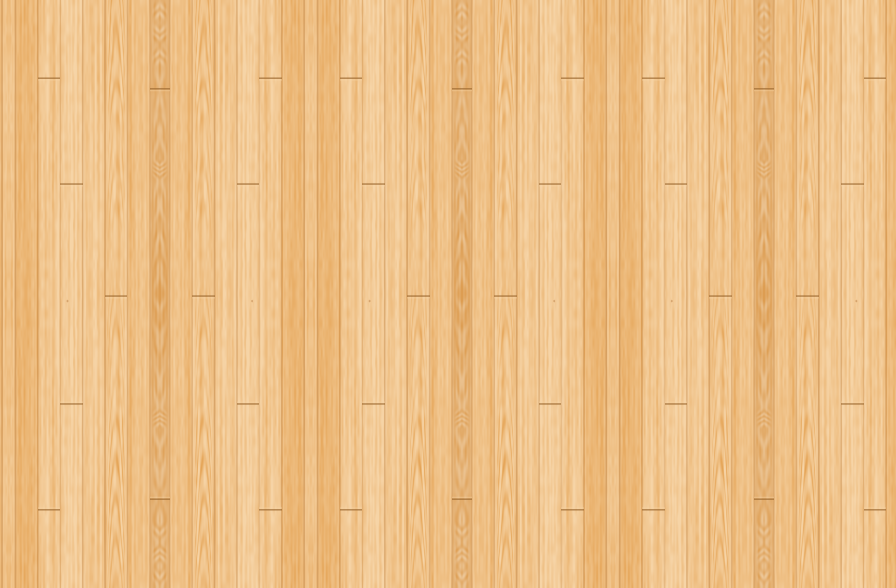
A Shadertoy shader for this texture:

```glsl
float hash(vec2 p) {
    vec3 q = fract(p.xyx * vec3(0.1031, 0.1030, 0.0973));
    q += dot(q, q.yzx + 33.33);
    return fract((q.x + q.y) * q.z);
}

float noise(vec2 p) {
    vec2 cell = floor(p), f = fract(p);
    f = f * f * (3.0 - 2.0 * f);
    return mix(mix(hash(cell), hash(cell + vec2(1, 0)), f.x),
               mix(hash(cell + vec2(0, 1)), hash(cell + vec2(1, 1)), f.x), f.y);
}

// Antialiased coverage of a line, from the distance to its centre
float line(float dist, float halfWidth, float pixel) {
    return clamp((halfWidth - dist) / pixel + 0.5, 0.0, 1.0);
}

void mainImage(out vec4 fragColor, in vec2 fragCoord) {
    const float pitch = 0.0381, halfPeriod = 0.2569;
    float plankTone[9] = float[](0.32, 0.50, 0.68, 0.75, 0.88, 0.70, 0.22, 0.46, 0.46);
    float seamAlpha[8] = float[](0.0, 0.40, 0.45, 0.60, 0.50, 0.32, 0.50, 0.60);
    float jointHeight[8] = float[](0.349, 9.0, 9.0, 9.0, 0.187, 0.367, 9.0, 9.0);

    float pixel = 1.0 / iResolution.y;
    vec2 p = fragCoord * pixel;

    // Mirrored repeat across, counted out from the narrow centre plank
    float d = abs(mod(p.x - 0.2718 + halfPeriod, 2.0 * halfPeriod) - halfPeriod);
    float q = d / pitch + 0.557;
    int plank = int(q);
    float id = float(plank), across = fract(q), s = across - 0.5;
    float v = abs(p.y - 0.5);

    // Plank tone, blended over one pixel at the edge
    float blend = clamp((across - 1.0) * pitch / pixel + 1.0, 0.0, 1.0);
    float tone = 0.04 + mix(plankTone[plank], plankTone[plank + 1], blend);
    tone += 0.2 * s * cos(id * 2.0);
    if (plank > 5) tone += 0.06 * smoothstep(0.53, 0.54, p.y) - 0.03;

    // Full-length streaks, long fibres and fine pores
    vec2 g = vec2(d, v + id * 7.3);
    tone += 0.36 * (noise(vec2(d * 260.0, id)) - 0.5);
    tone += 0.34 * (noise(g * vec2(200.0, 2.0)) - 0.5);
    tone += 0.56 * (noise(g * vec2(330.0, 7.0)) - 0.5);
    tone += 0.36 * (noise(g * vec2(340.0, 60.0)) - 0.5);

    // Pointed arches of flat-sawn grain
    float wobble = noise(vec2(d * 50.0, p.y * 9.0));
    if (plank == 2) {
        float rings = 0.5 + 0.5 * sin(85.0 * (p.y + 1.0 * s * s) + 5.0 * wobble);
        float heart = 1.0 - smoothstep(0.26, 0.46, abs(s));
        tone -= 0.75 * heart * (rings * rings - 0.2) * smoothstep(0.1, 0.6, noise(vec2(3.0, p.y * 9.0)));
    }
    // Chain of small mirrored diamonds in the centre plank
    if (plank == 0) {
        float rings = sin(430.0 * d + 26.0 * noise(vec2(2.0, v * 26.0)) + 3.0 * wobble);
        tone += 0.3 * rings * (1.0 - smoothstep(0.006, 0.015, d));
    }

    vec3 color = mix(vec3(0.91, 0.68, 0.40), vec3(0.955, 0.805, 0.61), clamp(tone, -0.35, 1.2));
    float centre = line(d, 0.0169, pixel);
    color = mix(color, color * vec3(0.97, 0.97, 0.985), centre);

    // Seams between planks, some fainter than others, lit on one side
    float seam = floor(q + 0.5);
    float seamDist = (q - seam) * pitch;
    float alpha = seamAlpha[int(seam)];
    color = mix(color, vec3(0.97, 0.83, 0.65), 0.7 * alpha * line(abs(seamDist - 0.0032), 0.0013, pixel));
    color = mix(color, vec3(0.79, 0.56, 0.31), alpha * line(abs(seamDist), 0.0013, pixel));

    // End joints with a light lower lip
    float end = plank == 2 ? p.y - 0.4965 : v - jointHeight[plank];
    color = mix(color, vec3(0.97, 0.83, 0.64), 0.4 * line(abs(end + 0.003), 0.0012, pixel));
    color = mix(color, vec3(0.62, 0.42, 0.20), 0.72 * line(abs(end), 0.0013, pixel));

    // Pin knot
    float knot = length(vec2(d - 0.157, (p.y - 0.488) * 0.8));
    color = mix(color, vec3(0.72, 0.48, 0.25), 0.5 * line(knot, 0.0015, pixel));

    fragColor = vec4(color, 1.0);
}
```
